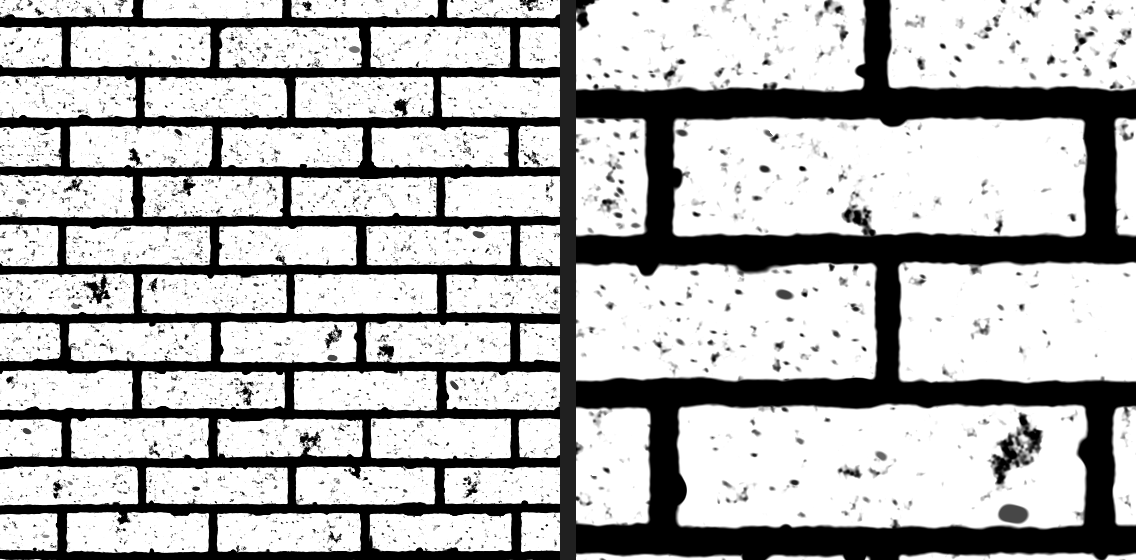
Left: the whole. Right: its middle third, enlarged.
Give the GLSL for this texture, as a three.js fragment shader.

```glsl
// Worn white brick wall in running bond with black mortar, soot stains and flecks.
varying vec2 vUv;

#define FIRST_JOINT vec2(0.1146, 0.0078) // lower left joint crossing
#define BRICK_PITCH 0.2680               // joint to joint across
#define COURSE_PITCH 0.0833              // height of the lowest course
#define COURSE_GROWTH 0.0003             // courses grow slightly upwards
#define JOINT_HALF 0.0085
#define JOINT_JITTER 0.0110
#define CORNER 0.0030
#define SOFT 0.0011
#define SOOT_CHANCE 0.55
#define MORTAR_COLOR vec3(0.0)
#define BRICK_COLOR vec3(1.0)

float hash(vec2 p) {
  vec3 q = fract(p.xyx * 0.1031);
  q += dot(q, q.yzx + 33.33);
  return fract((q.x + q.y) * q.z);
}

float noise(vec2 p) {
  vec2 i = floor(p), f = fract(p);
  f = f * f * (3.0 - 2.0 * f);
  return mix(mix(hash(i), hash(i + vec2(1.0, 0.0)), f.x),
             mix(hash(i + vec2(0.0, 1.0)), hash(i + 1.0), f.x), f.y);
}

float fbm(vec2 p) {
  float sum = 0.0, amp = 0.54;
  for (int i = 0; i < 3; i++) {
    sum += amp * noise(p);
    p = mat2(1.6, 1.2, -1.2, 1.6) * p + 17.3;
    amp *= 0.55;
  }
  return sum / 1.002;
}

mat2 turn(float a) {
  return mat2(cos(a), sin(a), -sin(a), cos(a));
}

// Height of the bed joint below a course, and its inverse
float courseY(float row) {
  return FIRST_JOINT.y + row * (COURSE_PITCH + COURSE_GROWTH * row);
}

float courseAt(float y) {
  float root = sqrt(COURSE_PITCH * COURSE_PITCH + 4.0 * COURSE_GROWTH * (y - FIRST_JOINT.y));
  return floor((root - COURSE_PITCH) / (2.0 * COURSE_GROWTH));
}

float jointX(float k, float row) {
  float shift = FIRST_JOINT.x + 0.5 * BRICK_PITCH * mod(row, 2.0);
  return shift + k * BRICK_PITCH + JOINT_JITTER * (hash(vec2(k, row) + 41.0) - 0.5);
}

// Scattered ragged flecks, at most one per grid cell
float flecks(vec2 p, float cells, float chance, float size) {
  vec2 g = p * cells, id = floor(g);
  vec2 center = 0.3 + 0.4 * vec2(hash(id + 3.1), hash(id + 7.7));
  vec2 d = turn(0.9 * hash(id + 5.3)) * (fract(g) - center);
  d *= vec2(0.75, 1.3);
  float radius = size * (0.35 + 0.65 * hash(id + 11.9));
  float dist = length(d) - radius + 0.5 * size * (noise(g * 5.0) - 0.5);
  float edge = SOFT * cells;
  float shade = 0.45 + 0.55 * hash(id + 19.0);
  return step(hash(id + 29.0), chance) * shade * (1.0 - smoothstep(-edge, edge, dist));
}

void main() {
  vec2 p = vUv;
  p.y += 0.003 * (noise(p * vec2(5.0, 12.0)) - 0.5);

  // Brick address and bounds
  float row = courseAt(p.y);
  float shift = FIRST_JOINT.x + 0.5 * BRICK_PITCH * mod(row, 2.0);
  float col = floor((p.x - shift) / BRICK_PITCH);
  vec2 id = vec2(col, row) + 60.0;
  vec2 lo = vec2(jointX(col, row), courseY(row));
  vec2 hi = vec2(jointX(col + 1.0, row), courseY(row + 1.0));
  vec2 gap = JOINT_HALF * (0.82 + 0.3 * vec2(hash(id + 2.0), hash(id + 4.0)));

  // Rounded brick with rough, chipped edges
  vec2 q = abs(p - 0.5 * (lo + hi)) - 0.5 * (hi - lo) + gap + CORNER;
  float dist = length(max(q, 0.0)) + min(max(q.x, q.y), 0.0) - CORNER;
  dist += 0.0040 * (fbm(p * 75.0) - 0.5);
  dist += 0.0060 * smoothstep(0.76, 0.98, noise(p * 48.0 + 9.0));
  float brick = 1.0 - smoothstep(-SOFT, SOFT, dist);

  // Soot stain and fine grain, heavier towards the top
  float wear = hash(id + 6.0) * mix(0.45, 1.2, p.y);
  vec2 stainAt = mix(lo, hi, vec2(0.08, 0.15) + vec2(0.84, 0.7) * vec2(hash(id + 8.0), hash(id + 10.0)));
  vec2 s = turn(1.6 * hash(id + 12.0) - 0.8) * (p - stainAt);
  s /= vec2(0.014, 0.024) * (0.7 + 0.6 * hash(id + 14.0));
  float stain = exp(-dot(s, s)) * step(hash(id + 16.0), SOOT_CHANCE);
  stain *= 0.35 + 0.65 * hash(id + 18.0);
  float soot = smoothstep(0.70, 0.94, fbm(p * 130.0) + 0.5 * stain + 0.07 * wear);

  // Flecks cluster unevenly over each brick
  float cluster = smoothstep(0.2, 0.8, noise(p * 14.0 + 5.0));
  float spots = flecks(p, 110.0, (0.06 + 0.36 * wear) * cluster, 0.20);
  spots = max(spots, flecks(p + 0.37, 58.0, (0.04 + 0.24 * wear) * cluster, 0.15));
  spots = max(spots, flecks(p + 0.71, 22.0, 0.035, 0.16));

  float ink = max(soot, spots);
  gl_FragColor = vec4(mix(MORTAR_COLOR, BRICK_COLOR, brick * (1.0 - ink)), 1.0);
}
```
